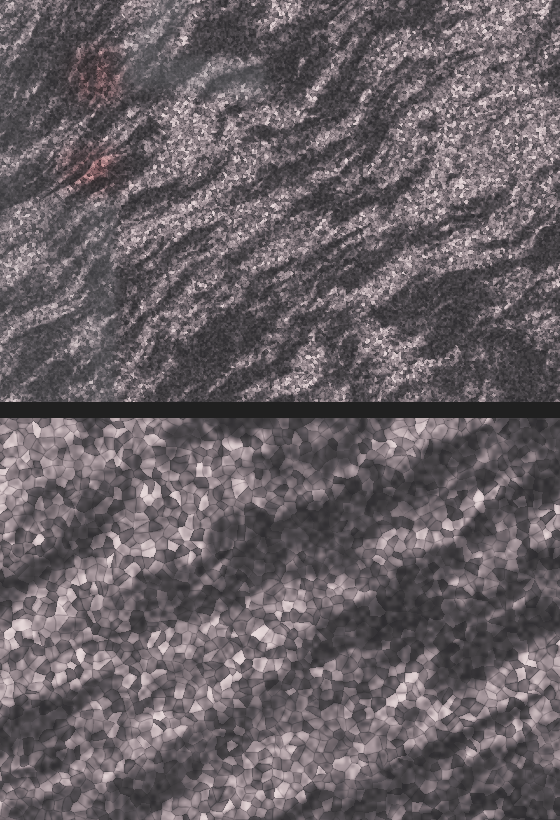
Top: the whole. Bottom: its middle third, enlarged.
This texture is drawn by a Shadertoy shader. Its source:

```glsl
// Polished dark granite with slanting, folded pink veins and soft window reflections.

const float VEIN_ANGLE = 0.66;                 // radians above horizontal
const vec2 BROAD_VEINS = vec2(2.8, 8.0);       // frequency along, across
const vec2 MAIN_VEINS = vec2(8.0, 31.0);
const vec2 FINE_VEINS = vec2(19.0, 76.0);
const float VEIN_CONTRAST = 2.2;
const float VEIN_RAGGEDNESS = 0.006;           // grain-sized raggedness of vein borders
const float CRYSTAL_DENSITY = 120.0;           // crystals per canvas height
const float SPECKLE_DENSITY = 230.0;
const float HAZE_STRENGTH = 0.22;
const vec3 HAZE_COLOR = vec3(0.49, 0.50, 0.52);
const vec3 RUST_TINT = vec3(0.92, 0.72, 0.72);

// Stone colours from dark mica to bright feldspar, with their cumulative shares.
const int TONES = 8;
const vec3 TONE[TONES] = vec3[TONES](
    vec3(0.16, 0.155, 0.17), vec3(0.25, 0.24, 0.25), vec3(0.34, 0.32, 0.34),
    vec3(0.45, 0.41, 0.43), vec3(0.55, 0.50, 0.52), vec3(0.66, 0.60, 0.62),
    vec3(0.80, 0.74, 0.75), vec3(0.94, 0.89, 0.89));
const float SHARE[TONES] = float[TONES](0.0, 0.14, 0.385, 0.61, 0.79, 0.905, 0.965, 1.0);

vec2 hash2(vec2 p) {
    vec3 q = fract(p.xyx * vec3(0.1031, 0.1030, 0.0973));
    q += dot(q, q.yzx + 33.33);
    return fract((q.xx + q.yz) * q.zy);
}

// Smooth value noise in -1..1.
float noise(vec2 p) {
    vec2 i = floor(p), f = fract(p);
    f = f * f * (3.0 - 2.0 * f);
    float low = mix(hash2(i).x, hash2(i + vec2(1, 0)).x, f.x);
    float high = mix(hash2(i + vec2(0, 1)).x, hash2(i + vec2(1, 1)).x, f.x);
    return 2.0 * mix(low, high, f.y) - 1.0;
}

// Cellular crystals: x = random brightness in -1..1, y = distance to the border.
vec2 crystals(vec2 p) {
    vec2 cell = floor(p);
    float nearest = 9.0, second = 9.0, shade = 0.0;
    for (int y = -1; y <= 1; y++)
    for (int x = -1; x <= 1; x++) {
        vec2 id = cell + vec2(x, y);
        float d = length(id + hash2(id) - p);
        if (d < nearest) {
            second = nearest;
            nearest = d;
            shade = 2.0 * hash2(id + 71.0).y - 1.0;
        } else {
            second = min(second, d);
        }
    }
    return vec2(shade, second - nearest);
}

// Layered sines and noise fold the rock.
vec2 fold(vec2 p) {
    p += 0.030 * sin(p.yx * vec2(5.3, 4.1) + vec2(0.6, 2.1));
    p += 0.012 * sin(p.yx * vec2(13.0, 11.0) + 3.0 * p.xy + vec2(1.7, 4.0));
    p += 0.040 * vec2(noise(p * 4.0 + 9.0), noise(p * 4.0 + 37.0));
    p += 0.020 * vec2(noise(p * 12.0 + 5.0), noise(p * 12.0 + 61.0));
    return p + VEIN_RAGGEDNESS * vec2(noise(p * 75.0 + 3.0), noise(p * 75.0 + 29.0));
}

float veins(vec2 p) {
    float c = cos(VEIN_ANGLE), s = sin(VEIN_ANGLE);
    vec2 q = mat2(c, -s, s, c) * fold(p) + 20.0;
    return 0.45 * noise(q * BROAD_VEINS) + 0.85 * noise(q * MAIN_VEINS + 13.0)
         + 0.70 * noise(q * FINE_VEINS + 47.0);
}

vec3 stoneColor(float level) {
    vec3 color = TONE[0];
    for (int i = 1; i < TONES; i++)
        color = mix(color, TONE[i],
                    clamp((level - SHARE[i - 1]) / (SHARE[i] - SHARE[i - 1]), 0.0, 1.0));
    return color;
}

float segmentDistance(vec2 p, vec2 a, vec2 b) {
    vec2 d = b - a;
    return length(p - a - d * clamp(dot(p - a, d) / dot(d, d), 0.0, 1.0));
}

// Pale window panes and a bent glint on the polish.
float reflections(vec2 p) {
    float pane = smoothstep(0.31, 0.27, p.x) * smoothstep(0.54, 0.46, p.y);
    pane *= 0.65 + 0.35 * smoothstep(0.20, 0.24, p.x);
    float edge = 0.7 * smoothstep(0.18, 0.0, p.x);
    float bend = min(segmentDistance(p, vec2(0.43, 1.0), vec2(0.34, 0.83)),
                     segmentDistance(p, vec2(0.34, 0.83), vec2(0.62, 0.80)));
    return max(max(pane, edge), 1.3 * smoothstep(0.075, 0.015, bend));
}

void mainImage(out vec4 fragColor, in vec2 fragCoord) {
    vec2 p = fragCoord / iResolution.y;

    // Veins set the broad tone; crystals and speckle break it up.
    float vein = tanh(VEIN_CONTRAST * (veins(p) - 0.06));
    float light = 0.5 + 0.5 * vein;
    vec2 crystal = crystals(p * CRYSTAL_DENSITY + 0.3 * noise(p * 90.0));
    float speckle = noise(p * SPECKLE_DENSITY + 100.0);
    float tone = 1.05 * vein + mix(0.5, 1.0, light) * crystal.x + 0.65 * speckle;
    tone += light * (0.5 * smoothstep(0.5, 1.0, crystal.x) - 0.7 * smoothstep(0.2, 0.0, crystal.y));
    float level = 1.0 / (1.0 + exp(-1.65 * tone));
    vec3 color = stoneColor(level);

    // Rusty patches, then the reflected haze.
    float rust = smoothstep(0.13, 0.02, length((p - vec2(0.23, 0.58)) * vec2(1.0, 1.3)));
    rust = max(rust, smoothstep(0.12, 0.02, length(p - vec2(0.24, 0.81))));
    color *= mix(vec3(1.0), RUST_TINT, rust * (0.4 + 0.5 * light));
    color = mix(color, HAZE_COLOR, HAZE_STRENGTH * reflections(p));

    fragColor = vec4(color, 1.0);
}
```
